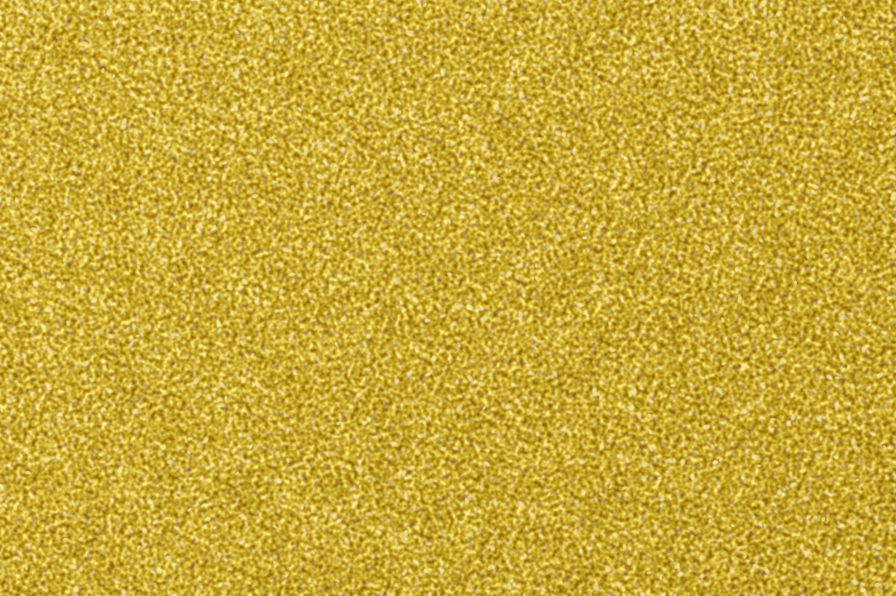
Give the GLSL for this texture, as a Shadertoy shader.

```glsl
// Fine gold glitter: two turned layers of gradient noise form the grains,
// a third tints some of them paler, and scattered soft ellipses add glints.
// A three-colour ramp turns the grain tone into gold.

const vec3 SHADOW_GOLD = vec3(0.620, 0.475, 0.045);
const vec3 MID_GOLD    = vec3(0.782, 0.664, 0.145);
const vec3 BRIGHT_GOLD = vec3(0.955, 0.862, 0.420);
const vec3 GLINT_WHITE = vec3(0.970, 0.930, 0.720);
const vec3 PALE_TINT   = vec3(0.000, 0.005, 0.140);

// Frequencies are cells per canvas height
const float GRAIN_FREQ  = 106.0;
const float DETAIL_FREQ = 158.0;
const float PALE_FREQ   = 80.0;
const float PATCH_FREQ  = 16.0;
const float GLINT_FREQ  = 48.0;

const float DETAIL_WEIGHT  = 0.75;
const float GRAIN_CONTRAST = 1.06;
const float PATCH_STRENGTH = 0.7;
const float SHEEN_STRENGTH = 0.22;
const float GLINT_SHARE    = 0.20;
const float GLINT_RADIUS   = 0.22;
const float NOISE_DEVIATION = 0.234;
const float TAU = 6.2831853;

// Integer hash: two random values in 0..1 for a cell
vec2 hash2(vec2 cell, uint seed) {
    uvec2 q = uvec2(ivec2(cell)) * uvec2(1597u, 3251u) + seed * 7919u;
    uint h = (q.x ^ (q.y << 11)) * 73856u + q.y * 19349u + q.x;
    h = (h ^ (h >> 15)) * 739981u;
    h = (h ^ (h >> 13)) * 668265u;
    h ^= h >> 16;
    uint k = h * 747797u + 28917u;
    k = (k ^ (k >> 14)) * 277803u;
    k ^= k >> 15;
    return vec2(h & 65535u, k & 65535u) / 65535.0;
}

mat2 rotation(float angle) {
    float c = cos(angle), s = sin(angle);
    return mat2(c, s, -s, c);
}

float cornerSlope(vec2 cell, vec2 offset, uint seed) {
    float angle = TAU * hash2(cell, seed).x;
    return dot(vec2(cos(angle), sin(angle)), offset);
}

float gradientNoise(vec2 p, uint seed) {
    vec2 i = floor(p), f = p - i;
    vec2 w = f * f * f * (f * (f * 6.0 - 15.0) + 10.0);
    vec2 e = vec2(1.0, 0.0);
    float low  = mix(cornerSlope(i, f, seed),
                     cornerSlope(i + e, f - e, seed), w.x);
    float high = mix(cornerSlope(i + e.yx, f - e.yx, seed),
                     cornerSlope(i + 1.0, f - 1.0, seed), w.x);
    return mix(low, high, w.y);
}

// Sparse bright flakes, each a soft ellipse turned at random
float glints(vec2 p) {
    vec2 home = floor(p);
    float light = 0.0;
    for (int y = -1; y <= 1; y++) {
        for (int x = -1; x <= 1; x++) {
            vec2 cell = home + vec2(x, y);
            vec2 spot = hash2(cell, 11u);
            vec2 kind = hash2(cell, 12u);
            vec2 d = rotation(TAU * kind.y) * (p - cell - spot);
            float size = GLINT_RADIUS * mix(0.7, 1.3, spot.x);
            float shape = length(d * vec2(0.8, 1.3)) / size;
            float flake = 1.0 - smoothstep(0.35, 1.3, shape);
            light = max(light, flake * step(kind.x, GLINT_SHARE));
        }
    }
    return light;
}

vec3 goldRamp(float tone) {
    vec3 end = tone < 0.0 ? SHADOW_GOLD : BRIGHT_GOLD;
    return mix(MID_GOLD, end, 0.5 * min(abs(tone), 2.7));
}

void mainImage(out vec4 fragColor, in vec2 fragCoord) {
    vec2 uv = fragCoord / iResolution.xy;
    vec2 p = fragCoord / iResolution.y;

    // Grain tone, scaled to unit deviation
    float coarse = gradientNoise(rotation(0.45) * p * GRAIN_FREQ, 1u);
    float detail = gradientNoise(rotation(1.15) * p * DETAIL_FREQ, 2u);
    float spread = NOISE_DEVIATION * length(vec2(1.0, DETAIL_WEIGHT));
    float tone = GRAIN_CONTRAST * (coarse + DETAIL_WEIGHT * detail) / spread;

    // Faint mottling, and a sheen from the upper left
    tone += PATCH_STRENGTH * gradientNoise(rotation(0.8) * p * PATCH_FREQ, 3u);
    tone += SHEEN_STRENGTH * (0.4 * uv.y - 0.8 * uv.x + 0.2) * 2.0;

    // Gold with paler grains and white glints
    vec3 color = goldRamp(tone);
    float pale = gradientNoise(rotation(0.2) * p * PALE_FREQ, 4u);
    color += PALE_TINT * smoothstep(0.08, 0.30, pale);
    color = mix(color, GLINT_WHITE, 0.75 * glints(p * GLINT_FREQ));

    fragColor = vec4(clamp(color, 0.0, 1.0), 1.0);
}
```
